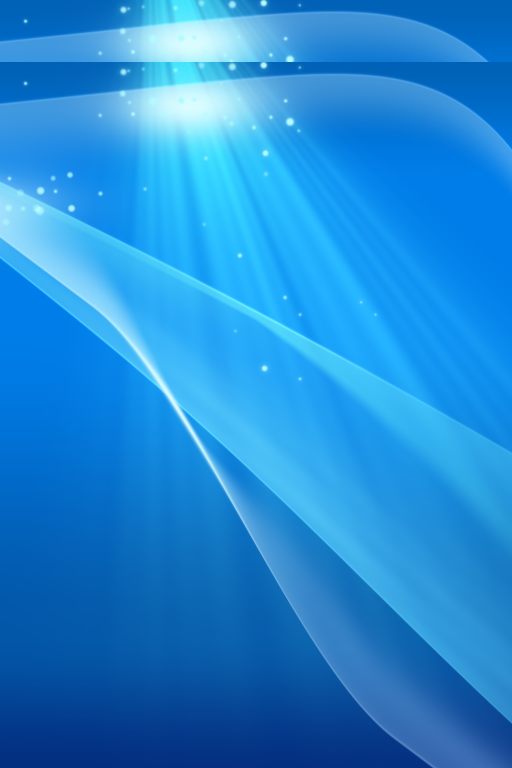
Reproduce this background procedurally as a WebGL 1 fragment shader.

```glsl
precision highp float;
uniform vec2 u_resolution;

const float ASPECT = 0.668;
const vec3 CYAN = vec3(0.24, 0.91, 1.0);
const vec3 ICE = vec3(0.86, 0.99, 1.0);

vec2 hash2(vec2 p) {
  vec2 k = vec2(dot(p, vec2(127.1, 311.7)), dot(p, vec2(269.5, 183.3)));
  return fract(sin(k) * 4375.85);
}

float bell(float x) { return exp(-x * x); }

// Sharp on the side where d turns positive, fading out over width
float veil(float d, float width) {
  float px = 1.2 / u_resolution.y;
  return smoothstep(-px, px, d) * (1.0 - smoothstep(0.0, max(width, 0.002), d));
}

// Even strip between d = 0 and d = width
float strip(float d, float width, float soft) {
  float px = 1.2 / u_resolution.y;
  return smoothstep(-px, px, d) * (1.0 - smoothstep(width - soft, width + soft, d));
}

// Fine bright thread along an edge
float thread(float d, float width) { return bell(d / width); }

// Round lights in jittered cells, denser by the beam and the left edge
float sparkles(vec2 q, float scale, float seed) {
  vec2 id = floor(q * scale);
  vec2 h = hash2(id + seed);
  vec2 g = hash2(id + seed + 37.0);
  vec2 c = (id + 0.5) / scale;
  float beam = bell((c.x - 0.22 - 0.3 * c.y) / 0.13)
             * (0.05 * (1.0 - smoothstep(0.35, 0.7, c.y)) + 0.4 * bell((c.y - 0.08) / 0.08));
  float cluster = 0.85 * bell(length((c - vec2(0.045, 0.255)) / vec2(0.065, 0.035)));
  float r = mix(0.08, 0.25, g.x) * mix(0.55, 1.0, min(cluster * 3.0, 1.0));
  float d = length(fract(q * scale) - 0.3 - 0.4 * h);
  float soft = 0.04 + 0.8 * scale / u_resolution.y;
  float disc = 1.0 - smoothstep(r - soft, r + soft, d);
  return step(g.y, beam + cluster) * (disc + 0.25 * bell(d / 0.17)) * mix(0.4, 1.0, h.x);
}

void main() {
  vec2 uv = gl_FragCoord.xy / u_resolution;
  float u = uv.x;
  float t = 1.0 - uv.y;
  // The top strip repeats the rows below its seam
  t += 0.081 * (1.0 - step(0.081, t));
  vec2 q = vec2(u * ASPECT, t);

  // Deep blue backdrop
  vec3 col = mix(vec3(0.0, 0.38, 0.71), vec3(0.0, 0.49, 0.91), smoothstep(0.07, 0.24, t));
  col = mix(col, vec3(0.01, 0.34, 0.66), smoothstep(0.42, 0.84, t));
  col = mix(col, vec3(0.01, 0.18, 0.50), smoothstep(0.82, 1.01, t));

  // Fan of light rays
  float s = (q.x - 0.195) / (t + 0.065);
  float streak = 0.5 + 0.22 * sin(s * 23.0 + 1.0) + 0.16 * sin(s * 51.0 + 2.4)
               + 0.12 * sin(s * 97.0 + 0.6 + 2.0 * sin(s * 17.0));
  float fan = smoothstep(-0.24, 0.2, s) * (1.0 - smoothstep(0.5, 1.15, s));
  float reach = 1.0 - smoothstep(0.35, 1.1, t);
  col += vec3(0.13, 0.19, 0.09) * fan * reach * (0.5 + 0.8 * streak);

  // Cyan heart of the beam
  float core = bell((s - 0.27) / 0.32) * bell((t - 0.12) / 0.17);
  col = mix(col, CYAN, clamp(core * (0.65 + 0.6 * streak), 0.0, 0.95));

  // Upper arching veil
  float arch = t - (0.1354 - 0.07 * u + 0.13 * pow(u, 7.0));
  col = mix(col, vec3(0.58, 0.82, 0.98), 0.44 * veil(arch, 0.13 - 0.06 * u));
  col += 0.07 * thread(arch, 0.002);
  float flare = bell(length((q - vec2(0.248, 0.137)) / vec2(0.085, 0.04)));
  col = mix(col, ICE, flare * (0.35 + 0.65 * smoothstep(-0.003, 0.003, arch)));

  // Haze between the diagonal ribbon and the sheet
  float sheet = 0.335 + 0.593 * u - 0.015 * sin(4.3 * u) - t;
  float diag = t - (0.237 + 0.32 * u + 0.033 * u * u);
  float inside = smoothstep(-0.01, 0.03, diag) * smoothstep(-0.002, 0.002, sheet);
  col = mix(col, vec3(0.14, 0.63, 0.96), 0.5 * inside * (1.0 - smoothstep(0.55, 1.1, u)));

  // Broad cyan sheet
  float folds = 0.86 + 0.09 * sin(sheet * 75.0 + u * 9.0) + 0.05 * sin(sheet * 170.0 - u * 14.0);
  float glow = 0.42 + 0.4 * bell((u - 0.45) / 0.3);
  float sheetLight = veil(sheet, 0.10 + 0.15 * u);
  col = mix(col, vec3(0.38, 0.83, 0.99), glow * folds * sheetLight);
  col = mix(col, vec3(0.24, 0.68, 0.93), 0.3 * sheetLight * smoothstep(0.6, 0.9, u));
  col += vec3(0.12, 0.16, 0.10) * thread(sheet, 0.0017) * (1.0 - 0.5 * u);

  // Long diagonal ribbon: blurred at left, narrow, then opening
  float open = max(u - 0.5, 0.0);
  float width = 0.011 + 0.11 * open + 0.22 * open * open;
  float middle = bell((u - 0.52) / 0.22);
  float band = strip(diag, width, 0.003 + 0.05 * open);
  col = mix(col, vec3(0.38, 0.90, 0.98), (0.25 + 0.45 * middle) * band);
  col = mix(col, vec3(0.38, 0.83, 0.98), 0.16 * veil(diag, width * 0.6));
  float blur = 1.0 - smoothstep(0.25, 0.6, u);
  col = mix(col, vec3(0.32, 0.83, 0.98), 0.6 * blur * veil(diag, 0.085));
  col += vec3(0.14, 0.14, 0.08) * thread(diag, 0.002) * (0.3 + 0.7 * middle);

  // White ribbon that pinches, then opens into a lavender fold
  float twist = 0.309 + 0.5 * u + 0.268 * smoothstep(0.18, 0.77, u) - t;
  float before = 1.0 - smoothstep(0.14, 0.37, u);
  float after = smoothstep(0.36, 0.66, u);
  float span = 0.012 + 0.085 * before + 0.15 * after;
  float pleat = 0.85 + 0.15 * sin(twist / span * 9.0 + u * 5.0);
  col = mix(col, vec3(0.68, 0.91, 1.0), 0.75 * (1.0 - after) * veil(twist, span));
  col = mix(col, vec3(0.47, 0.68, 0.91), 0.62 * after * pleat * veil(twist, span));
  float pinch = bell((u - 0.34) / 0.11);
  col = mix(col, ICE, (0.15 + 0.8 * pinch) * thread(twist - 0.002, 0.002 + 0.005 * pinch));

  // Soft light at the left edge and scattered lights
  col = mix(col, ICE, 0.45 * bell(length((q - vec2(0.0, 0.265)) / vec2(0.10, 0.04))));
  float lights = sparkles(q, 28.0, 3.0) + 0.8 * sparkles(q, 50.0, 11.0);
  col = mix(col, vec3(0.70, 0.98, 1.0), clamp(lights, 0.0, 1.0));

  gl_FragColor = vec4(clamp(col, 0.0, 1.0), 1.0);
}
```
